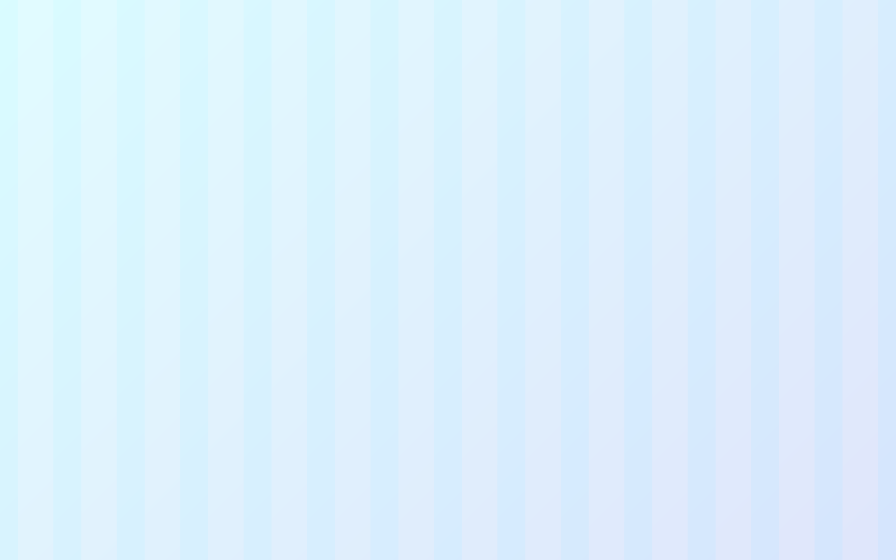
Reproduce this background procedurally as a WebGL 2 fragment shader.

```glsl
#version 300 es
precision highp float;

// Soft vertical stripes in two pastel tones, about fourteen across the canvas.
// Each tone fades along a 45 degree diagonal, from cyan at the upper left
// to lavender at the lower right; a smoothed periodic distance cuts the stripes.

uniform vec2 u_resolution;
out vec4 outColor;

// Stripe layout, as fractions of the canvas width
const float STRIPE_PERIOD = 0.0708;
const float LIGHT_WIDTH   = 0.0396;
const float FIRST_LIGHT   = 0.0199;

// Colours at the two ends of the diagonal fade
const vec3 LIGHT_CYAN     = vec3(0.884, 0.987, 1.000);
const vec3 LIGHT_LAVENDER = vec3(0.876, 0.899, 0.984);
const vec3 DEEP_CYAN      = vec3(0.852, 0.987, 1.000);
const vec3 DEEP_LAVENDER  = vec3(0.836, 0.896, 0.992);

// Coverage of the light stripes at x, with edges softened over one pixel
float lightStripe(float x, float pixel) {
    float center = FIRST_LIGHT + 0.5 * LIGHT_WIDTH;
    float offset = (fract((x - center) / STRIPE_PERIOD + 0.5) - 0.5) * STRIPE_PERIOD;
    float edge = abs(offset) - 0.5 * LIGHT_WIDTH;
    return 1.0 - smoothstep(-0.5 * pixel, 0.5 * pixel, edge);
}

// 0 at the upper left corner, 1 at the lower right
float diagonalFade(vec2 uv, float aspect) {
    return (uv.x * aspect + 1.0 - uv.y) / (aspect + 1.0);
}

void main() {
    vec2 uv = gl_FragCoord.xy / u_resolution;
    float fade = diagonalFade(uv, u_resolution.x / u_resolution.y);

    vec3 lightTone = mix(LIGHT_CYAN, LIGHT_LAVENDER, fade);
    vec3 deepTone = mix(DEEP_CYAN, DEEP_LAVENDER, fade);
    float stripe = lightStripe(uv.x, 1.0 / u_resolution.x);

    outColor = vec4(mix(deepTone, lightTone, stripe), 1.0);
}
```
